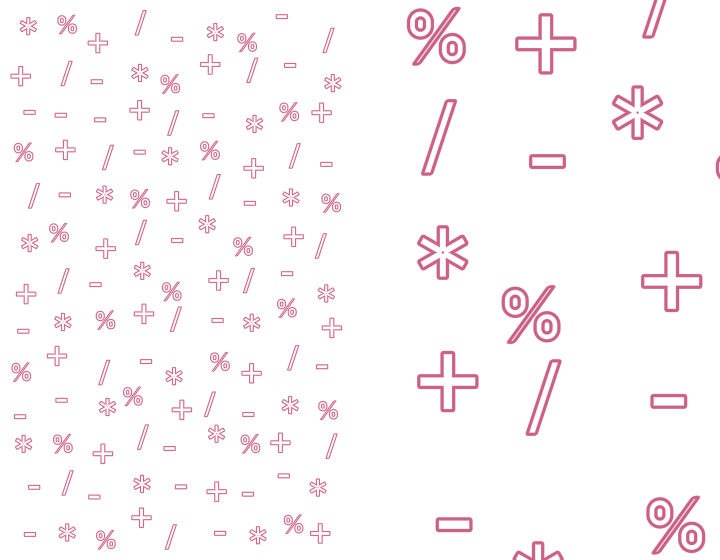
Left, the full canvas; right, a detail of the centre.
Write a WebGL 2 fragment shader that draws this pattern.

```glsl
#version 300 es
precision highp float;
// Scattered outlined signs (plus, minus, slash, asterisk, percent) in rose on white.

#define GRID vec2(9.0, 13.0)          // signs across and up
#define MARGIN 0.015                  // empty border, in canvas heights
#define SIGN_SIZE 0.0182              // half width of a plus, in canvas heights
#define LINE_HALF 0.00098             // half width of the outline
#define SOFTNESS 0.7                  // edge blur in pixels
#define JITTER 0.42                   // random shift, in cells
#define STAGGER 0.13                  // shift of every other column, in cells
#define EXTRA_MINUS 0.1               // share of signs turned into a minus
#define PAPER vec3(1.0)
#define ROSE vec3(0.80, 0.38, 0.53)

uniform vec2 u_resolution;
out vec4 fragColor;

const float PI = 3.14159;

vec3 hash32(vec2 cell) {
    vec3 h = fract(cell.xyx * vec3(0.1031, 0.1030, 0.0973));
    h += dot(h, h.yxz + 33.33);
    return fract((h.xxy + h.yzz) * h.zyx);
}

// Signed distances; one unit is the half width of a plus.
float roundBox(vec2 q, vec2 halfSize) {
    const float corner = 0.05;
    vec2 d = abs(q) - halfSize + corner;
    return length(max(d, 0.0)) + min(max(d.x, d.y), 0.0) - corner;
}

float slantedBar(vec2 q, float slant, vec2 halfSize) {
    q.x = (q.x - slant * q.y) / sqrt(1.0 + slant * slant);
    return roundBox(q, halfSize);
}

float minusSign(vec2 q) {
    return roundBox(q, vec2(0.55, 0.19));
}

float plusSign(vec2 q) {
    vec2 arm = vec2(0.95, 0.19);
    return min(roundBox(q, arm), roundBox(q.yx, arm));
}

float slashSign(vec2 q) {
    return slantedBar(q, 0.33, vec2(0.14, 1.2));
}

float asterisk(vec2 q) {
    float sector = PI / 3.0;
    float angle = mod(atan(q.x, q.y) + 0.5 * sector, sector) - 0.5 * sector;
    vec2 folded = length(q) * vec2(sin(angle), cos(angle));
    return roundBox(folded - vec2(0.0, 0.41), vec2(0.15, 0.43));
}

float zeroRing(vec2 q) {
    q.y -= clamp(q.y, -0.07, 0.07);
    return abs(length(q) - 0.26) - 0.13;
}

float percentSign(vec2 q) {
    vec2 ringCentre = vec2(-0.52, 0.40);
    float rings = min(zeroRing(q - ringCentre), zeroRing(q + ringCentre));
    return min(rings, slantedBar(q, 0.72, vec2(0.07, 0.91)));
}

float signDistance(vec2 q, int kind) {
    if (kind == 0) return minusSign(q);
    if (kind == 1) return plusSign(q);
    if (kind == 2) return asterisk(q);
    if (kind == 3) return slashSign(q);
    return percentSign(q);
}

void main() {
    vec2 p = gl_FragCoord.xy / u_resolution.y;
    vec2 canvas = vec2(u_resolution.x / u_resolution.y, 1.0);
    vec2 cellSize = (canvas - 2.0 * MARGIN) / GRID;
    vec2 home = floor((p - MARGIN) / cellSize);

    // Nearest outline among the signs of the neighbouring cells
    float outline = 1.0;
    for (int j = -1; j <= 1; j++) {
        for (int i = -1; i <= 1; i++) {
            vec2 cell = home + vec2(i, j);
            if (any(lessThan(cell, vec2(0.0))) || any(greaterThanEqual(cell, GRID))) continue;
            vec3 rnd = hash32(cell + 7.0);
            vec2 shift = (rnd.xy - 0.5) * JITTER;
            shift.y += STAGGER * (2.0 * mod(cell.x, 2.0) - 1.0);
            vec2 centre = MARGIN + (cell + 0.5 + shift) * cellSize;

            // A stepped order keeps equal signs apart
            int kind = int(mod(2.0 * cell.x + cell.y + 0.5, 5.0));
            if (rnd.z < EXTRA_MINUS) kind = 0;
            float d = signDistance((p - centre) / SIGN_SIZE, kind) * SIGN_SIZE;
            outline = min(outline, abs(d));
        }
    }

    // Soft-edged line
    float blur = SOFTNESS / u_resolution.y;
    float ink = 1.0 - smoothstep(LINE_HALF - blur, LINE_HALF + blur, outline);
    fragColor = vec4(mix(PAPER, ROSE, ink), 1.0);
}
```
